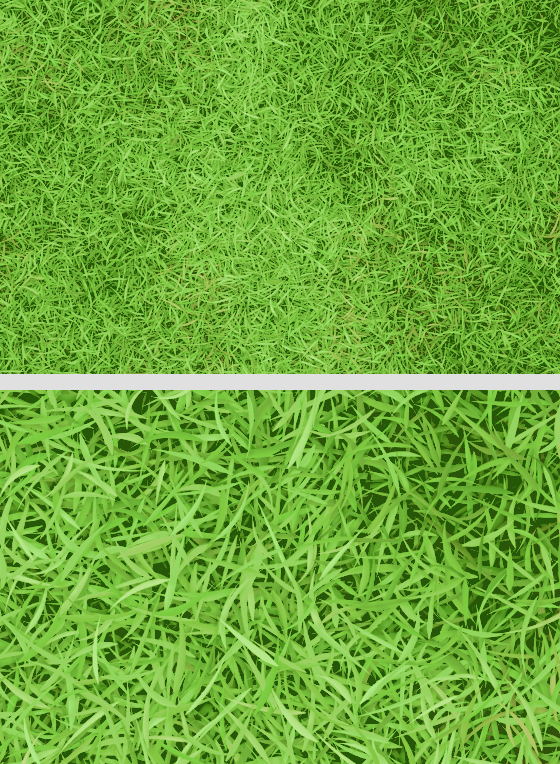
Top: the whole. Bottom: its middle third, enlarged.
A Shadertoy shader for this texture:

```glsl
// Draws a dense lawn seen from above: layered, curved grass blades in dark and pale clumps.

const int LAYERS = 24;
const float CELL = 0.042;   // grid spacing, in canvas heights

vec3 hash3(vec3 p) {
    p = fract(p * vec3(0.1031, 0.1030, 0.0973));
    p += dot(p, p.yxz + 33.33);
    return fract((p.xxy + p.yxx) * p.zyx);
}

float valueNoise(vec2 p, float seed) {
    vec2 i = floor(p), f = fract(p);
    f = f * f * (3.0 - 2.0 * f);
    float a = hash3(vec3(i, seed)).x;
    float b = hash3(vec3(i + vec2(1, 0), seed)).x;
    float c = hash3(vec3(i + vec2(0, 1), seed)).x;
    float d = hash3(vec3(i + vec2(1, 1), seed)).x;
    return mix(mix(a, b, f.x), mix(c, d, f.x), f.y);
}

float clumpNoise(vec2 p, float seed) {
    return 0.6 * valueNoise(p, seed) + 0.4 * valueNoise(p * 2.3 + 7.1, seed + 1.0);
}

// Tone 0..1 runs from deep shade to sunlit tips.
vec3 grassColor(float tone) {
    vec3 c = vec3(0.15, 0.34, 0.03);
    c = mix(c, vec3(0.27, 0.49, 0.08), smoothstep(0.00, 0.09, tone));
    c = mix(c, vec3(0.33, 0.59, 0.12), smoothstep(0.08, 0.22, tone));
    c = mix(c, vec3(0.44, 0.69, 0.22), smoothstep(0.20, 0.43, tone));
    c = mix(c, vec3(0.50, 0.79, 0.25), smoothstep(0.42, 0.68, tone));
    c = mix(c, vec3(0.59, 0.83, 0.38), smoothstep(0.66, 0.90, tone));
    return mix(c, vec3(0.72, 0.91, 0.55), smoothstep(0.98, 1.30, tone));
}

// Signed distance to a tapered, bent blade; also returns the side coordinate.
float bladeDistance(vec2 p, float angle, float halfLength, float halfWidth,
                    float bend, out float side) {
    float s = sin(angle), c = cos(angle);
    vec2 q = vec2(c * p.x + s * p.y, c * p.y - s * p.x);
    float along = q.x / halfLength;
    float y = q.y - bend * (along * along - 0.4);
    float t = clamp(along * 0.5 + 0.5, 0.0, 1.0);
    float width = halfWidth * (1.0 - t * t) * smoothstep(-0.1, 0.25, t);
    side = clamp(y / halfWidth, -1.0, 1.0);
    return max(abs(y) - width, abs(q.x) - halfLength);
}

// Paints one layer of blades over the state (tone, dryness).
vec2 paintLayer(vec2 state, vec2 p, float layer, float depth, float clump,
                float dryPatch, float edge) {
    vec2 shifted = p / CELL + hash3(vec3(layer, 3.0, 9.0)).xy * 19.0;
    vec2 home = floor(shifted);
    for (int j = -1; j <= 1; j++)
    for (int i = -1; i <= 1; i++) {
        vec2 cell = home + vec2(i, j);
        vec3 place = hash3(vec3(cell, layer + 11.0));
        vec3 shape = hash3(vec3(cell, layer + 61.0));
        vec3 look = hash3(vec3(cell, layer + 117.0));
        vec2 local = (shifted - cell - place.xy) * CELL;

        // Blades lean with their clump, but scatter widely
        float lean = 5.0 * valueNoise(cell * CELL * 3.5, layer * 0.37);
        float angle = lean + (place.z - 0.5) * 3.6;
        float halfLength = mix(0.020, 0.040, shape.x);
        float halfWidth = mix(0.0021, 0.0040, shape.y * shape.y);
        float side;
        float d = bladeDistance(local, angle, halfLength, halfWidth,
                                (shape.z - 0.5) * 0.018, side);

        // Contact shadow, then the blade with one lit side
        state.x -= 0.075 * smoothstep(0.007, 0.0, d);
        float tone = 0.11 + 0.65 * depth + 0.72 * (look.x - 0.5)
                   + 0.60 * (clump - 0.5) + 0.09 * side;
        float straw = step(0.93 - 0.12 * dryPatch, look.y);
        float dryness = (look.z - 0.5) * 0.5 + straw * (0.3 + dryPatch);
        state = mix(state, vec2(tone, dryness), smoothstep(edge, -edge, d));
    }
    return state;
}

void mainImage(out vec4 fragColor, in vec2 fragCoord) {
    vec2 p = fragCoord / iResolution.y;
    float edge = 0.8 / iResolution.y;

    // Broad patches of lush, pale and dry turf
    float clump = clumpNoise(p * 3.2, 21.0);
    float dryPatch = smoothstep(0.4, 0.8, clumpNoise(p * 4.0 + 5.0, 43.0));

    // Soil and thatch at the bottom, blades stacked upward
    vec2 state = vec2(0.15 * valueNoise(p * 90.0, 5.0), 0.5 * dryPatch);
    for (int i = 0; i < LAYERS; i++) {
        float depth = float(i + 1) / float(LAYERS);
        state = paintLayer(state, p, float(i), depth, clump, dryPatch, edge);
    }

    vec3 color = grassColor(state.x);
    color += state.y * vec3(0.09, -0.04, 0.03);
    fragColor = vec4(clamp(color, 0.0, 1.0), 1.0);
}
```
